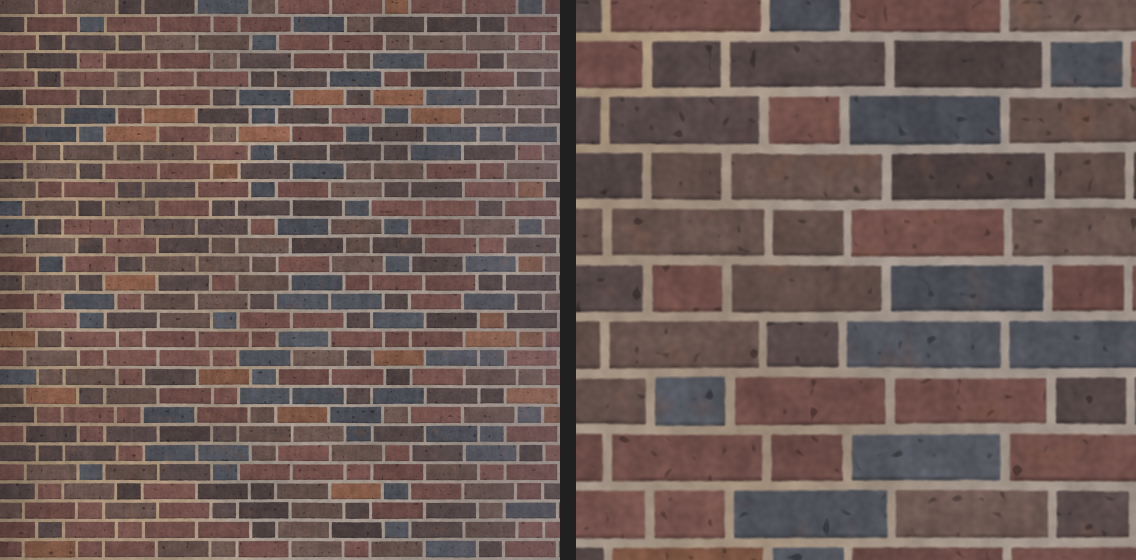
Left: the whole. Right: its middle third, enlarged.
Give the GLSL for this texture, as a three.js fragment shader.

```glsl
varying vec2 vUv;

// Layout, in canvas units
const float UNIT = 0.04766;        // header length; a stretcher is two units
const float PITCH = 0.0335;        // mean course height
const float TOP_JOINT = 0.0273;    // first bed joint below the top edge
const float COURSE_RATE = 30.81;   // courses per canvas near the top
const float COURSE_STRETCH = 0.958;// courses grow slightly taller downward
const float PHASE_EVEN = 0.1387;   // first header in even courses
const float PHASE_ODD = 0.2077;    // first header in odd courses
const vec2 JOINT = vec2(0.0046, 0.0050);
const float CORNER = 0.0012;
const float SOFT = 0.0012;
const float RAGGED = 0.0009;
const float COURSE_SHIFT = 0.0035;

// Colours
const vec3 RED = vec3(0.435, 0.305, 0.287);
const vec3 BROWN = vec3(0.390, 0.315, 0.293);
const vec3 DARK = vec3(0.315, 0.265, 0.263);
const vec3 SLATE = vec3(0.305, 0.312, 0.342);
const vec3 ORANGE = vec3(0.500, 0.345, 0.275);
const vec3 MORTAR = vec3(0.650, 0.602, 0.565);
const vec3 MORTAR_WARM = vec3(0.680, 0.590, 0.490);
const vec3 HAZE = vec3(0.440, 0.400, 0.440);

float hash(vec2 p) {
  vec3 q = fract(p.xyx * vec3(0.1031, 0.1030, 0.0973));
  q += dot(q, q.yzx + 33.33);
  return fract((q.x + q.y) * q.z);
}

vec2 gradient(vec2 cell) {
  float angle = 6.28318 * hash(cell + 71.0);
  return vec2(cos(angle), sin(angle));
}

// Gradient noise, roughly -0.7 to 0.7
float noise(vec2 p) {
  vec2 i = floor(p), f = fract(p);
  vec2 w = f * f * f * (f * (f * 6.0 - 15.0) + 10.0);
  vec2 e = vec2(1.0, 0.0);
  float a = dot(gradient(i), f);
  float b = dot(gradient(i + e.xy), f - e.xy);
  float c = dot(gradient(i + e.yx), f - e.yx);
  float d = dot(gradient(i + e.xx), f - e.xx);
  return mix(mix(a, b, w.x), mix(c, d, w.x), w.y);
}

float fbm(vec2 p) {
  float sum = 0.0, gain = 0.6;
  for (int i = 0; i < 3; i++) {
    sum += gain * noise(p);
    p = p * 2.1 + 17.3;
    gain *= 0.5;
  }
  return sum;
}

float roundedBox(vec2 p, vec2 halfSize, float radius) {
  vec2 q = abs(p) - halfSize + radius;
  return length(max(q, 0.0)) + min(max(q.x, q.y), 0.0) - radius;
}

// Fired clay tones; headers burn dark more often
vec3 clayColor(float pick, float header) {
  vec3 c = mix(RED, BROWN, step(0.36 - 0.08 * header, pick));
  c = mix(c, DARK, step(0.60 - 0.10 * header, pick));
  c = mix(c, SLATE, step(0.80 - 0.05 * header, pick));
  return mix(c, ORANGE, step(0.93, pick));
}

void main() {
  vec2 uv = vUv;

  // Courses, counted from the top
  float depth = 1.0 - uv.y - TOP_JOINT + 0.0012 * noise(uv * vec2(7.0, 30.0));
  float level = depth * (COURSE_RATE - COURSE_STRETCH * depth);
  float course = floor(level);
  float odd = mod(course, 2.0);

  // Bond: one header, then two stretchers
  float shift = COURSE_SHIFT * (hash(vec2(course + 9.0, 4.0)) - 0.5);
  shift += 0.003 * noise(vec2(uv.x * 8.0, course * 5.37));
  float run = (uv.x + shift - mix(PHASE_EVEN, PHASE_ODD, odd)) / (5.0 * UNIT);
  float group = floor(run);
  float along = fract(run) * 5.0;
  float start = along < 1.0 ? 0.0 : (along < 3.0 ? 1.0 : 3.0);
  float span = along < 1.0 ? 1.0 : 2.0;
  // Odd courses close with an extra header at the left end
  if (odd > 0.5 && group < 0.0 && along < 3.0) {
    start = along < 2.0 ? 0.0 : 2.0;
    span = along < 2.0 ? 2.0 : 1.0;
  }
  vec2 id = vec2(group * 5.0 + start + 20.0, course + 5.0);

  // Brick outline with ragged arrises
  vec2 local = vec2((along - start - 0.5 * span) * UNIT, (0.5 - fract(level)) * PITCH);
  vec2 halfSize = 0.5 * (vec2(span * UNIT, PITCH) - JOINT);
  halfSize -= 0.0008 * vec2(hash(id + 3.1), hash(id + 8.7));
  float dist = roundedBox(local, halfSize, CORNER) + RAGGED * fbm(uv * 130.0);
  float brickMask = 1.0 - smoothstep(-SOFT, SOFT, dist);

  // Clay: tone per brick, blotches, streaks, grain and pits
  vec3 clay = clayColor(hash(id), 2.0 - span);
  float blotch = fbm(uv * vec2(38.0, 55.0) + id * 3.7);
  clay *= 0.92 + 0.17 * hash(id + 41.0) + 0.20 * blotch;
  clay = mix(clay, ORANGE, 0.35 * smoothstep(0.12, 0.5, fbm(uv * 32.0 + id * 1.9)));
  clay *= 1.0 + 0.09 * noise(uv * vec2(120.0, 20.0)) + 0.10 * noise(uv * 210.0);
  clay *= 1.0 - 0.30 * smoothstep(0.36, 0.55, noise(uv * 115.0 + 5.0));
  // Shaded lower arris
  float lower = smoothstep(0.0035, 0.0, local.y + halfSize.y);
  clay *= 1.0 - lower * (0.20 + 0.25 * noise(uv * vec2(70.0, 20.0)));

  // Mortar: warm on the left, grey on the right
  float warmth = smoothstep(0.6, 0.05, uv.x + 0.4 * noise(uv * 4.0));
  vec3 mortar = mix(MORTAR, MORTAR_WARM, warmth);
  mortar *= 0.96 + 0.16 * fbm(uv * 70.0) + 0.14 * noise(uv * 6.0 + 31.0);

  // Weathering across the wall
  vec3 color = mix(mortar, clay, brickMask);
  color = mix(color, HAZE, 0.22 * smoothstep(0.72, 1.0, uv.x));
  color *= 1.0 + 0.10 * fbm(uv * 3.5 + 12.0);
  color *= 1.0 - 0.14 * smoothstep(0.10, 0.0, uv.x) - 0.08 * smoothstep(0.08, 0.0, 1.0 - uv.y);
  gl_FragColor = vec4(color, 1.0);
}
```
